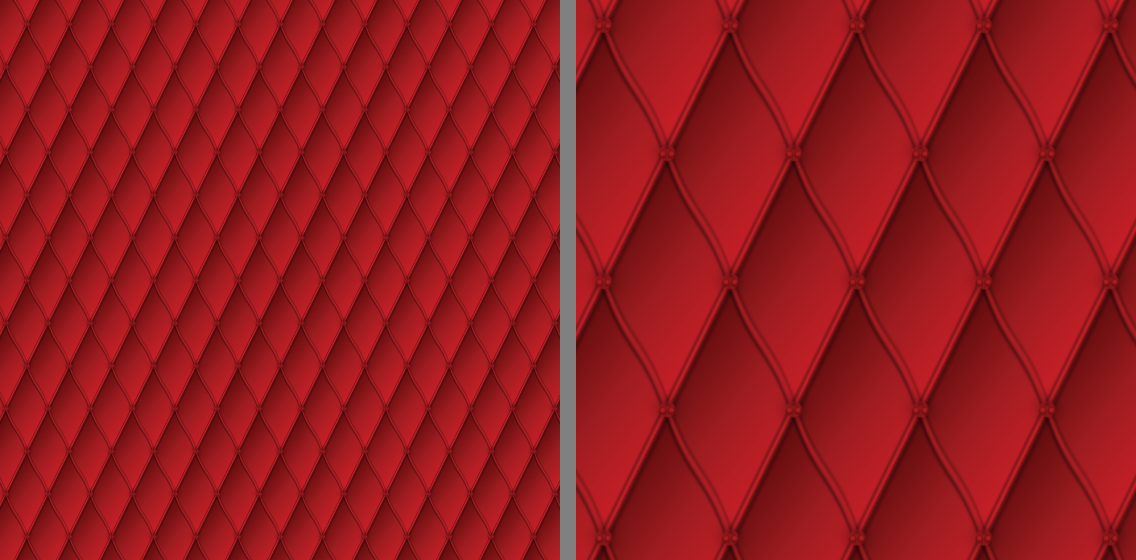
Left: the whole. Right: its middle third, enlarged.
Give the GLSL for this pattern, as a WebGL 2 fragment shader.

```glsl
#version 300 es
precision highp float;
// Red quilted upholstery: a lattice of tall diamonds, each shaded from a dark
// upper left to a bright lower right, joined by thin folds and small buttons.
// Skewed coordinates turn the diamonds into unit squares, so fract() tiles them.
uniform vec2 u_resolution;
out vec4 fragColor;

float hash(vec2 p) {
    return fract(sin(dot(p, vec2(127.1, 311.7))) * 43758.5);
}

// Soft line of the given half width, never thinner than a pixel
float softLine(float d, float halfWidth, float pixel) {
    float w = max(halfWidth, 0.6 * pixel);
    return exp(-d * d / (w * w)) * halfWidth / w;
}

// Soft-edged disc coverage
float disc(vec2 p, float radius, float pixel) {
    return 1.0 - smoothstep(radius - pixel, radius + pixel, length(p));
}

vec3 redRamp(float t) {
    vec3 shadow = vec3(0.41, 0.055, 0.06);
    vec3 middle = vec3(0.62, 0.11, 0.125);
    vec3 bright = vec3(0.765, 0.12, 0.15);
    return t < 0.5 ? mix(shadow, middle, t * 2.0) : mix(middle, bright, t * 2.0 - 1.0);
}

void main() {
    vec2 p = gl_FragCoord.xy / u_resolution.y;
    vec2 diamond = vec2(0.07541, 0.15256);
    float pixel = 1.0 / u_resolution.y;

    // Lattice axes: buttons sit at whole numbers, seams run between them
    vec2 g = (p - vec2(0.0482, 0.957)) / diamond;
    vec2 s = vec2(g.x + g.y, g.x - g.y);
    vec2 bent = s + vec2(0.022 * sin(6.28318 * s.y), 0.0);
    vec2 id = floor(bent);
    vec2 c = bent - id - 0.5;

    // Slanted light across each padded diamond
    vec2 local = 0.5 * vec2(c.x + c.y, c.x - c.y) * diamond;
    float light = 0.5 + (1.3 * local.x - local.y) / 0.128;
    light += 0.05 * (hash(id) - 0.5);
    light += 0.025 * sin(6.28318 * (p.x * 2.0 - p.y * 0.6));
    vec3 color = redRamp(clamp(light, 0.0, 1.0));

    // Signed distances to the nearest seam of each direction
    vec2 seam = (bent - round(bent)) / length(1.0 / diamond);

    // Rising seam: groove, lit rim, then a cast shadow
    color *= 1.0 - 0.30 * softLine(seam.y + 0.0022, 0.0011, pixel);
    color = mix(color, vec3(0.73, 0.13, 0.15), 0.65 * softLine(seam.y + 0.0002, 0.0013, pixel));
    color *= 1.0 - 0.25 * softLine(seam.y - 0.0026, 0.0016, pixel);

    // Falling seam: narrow fold with a dark line on both sides
    color *= 1.0 - 0.34 * softLine(seam.x + 0.0022, 0.0013, pixel);
    color = mix(color, vec3(0.68, 0.12, 0.14), 0.7 * softLine(seam.x, 0.0013, pixel));
    color *= 1.0 - 0.20 * softLine(seam.x - 0.0023, 0.0011, pixel);

    // Buttons: shaded dimple, small knob and a pair of beads
    vec2 n = s - round(s);
    vec2 b = 0.5 * vec2(n.x + n.y, n.x - n.y) * diamond;
    color *= 1.0 - 0.28 * exp(-dot(b, b) / 0.00005);
    color = mix(color, vec3(0.60, 0.09, 0.11), 0.75 * disc(b, 0.0048, pixel));
    for (int i = 0; i < 2; i++) {
        vec2 bead = b - vec2(float(i) * 0.0052 - 0.0026, -0.0012);
        color = mix(color, vec3(0.42, 0.05, 0.06), 0.65 * disc(bead, 0.0024, pixel));
        color = mix(color, vec3(0.72, 0.13, 0.15), 0.7 * disc(bead - vec2(0.0, 0.0008), 0.0014, pixel));
    }
    color *= 1.0 - 0.25 * softLine(length(b - vec2(0.0, 0.0032)), 0.0016, pixel);

    fragColor = vec4(color, 1.0);
}
```
